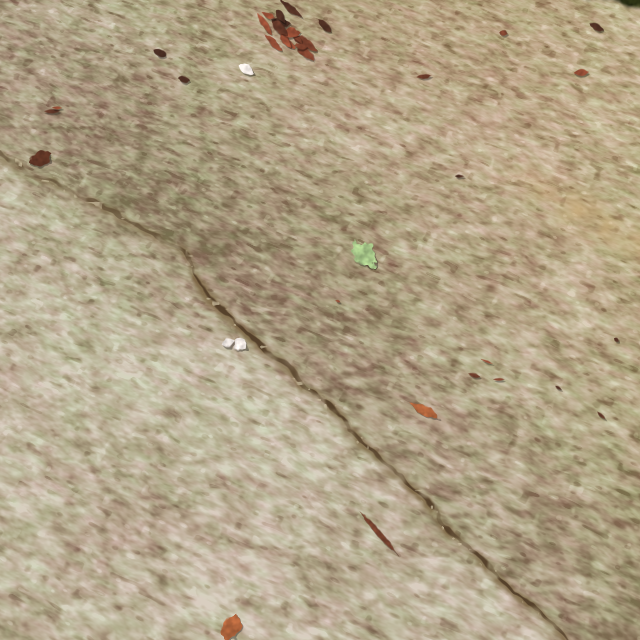
Reproduce this texture procedurally as a Shadertoy shader.

```glsl
// Weathered concrete slab with a diagonal crack, dry leaves and fallen petals.

float hash(vec2 p) {
    vec3 q = fract(p.xyx * 0.1031);
    q += dot(q, q.yzx + 33.33);
    return fract((q.x + q.y) * q.z);
}

float noise(vec2 p) {
    vec2 i = floor(p), f = fract(p);
    f = f * f * (3.0 - 2.0 * f);
    return mix(mix(hash(i), hash(i + vec2(1, 0)), f.x),
               mix(hash(i + vec2(0, 1)), hash(i + vec2(1, 1)), f.x), f.y);
}

// Layered noise centred on zero
float fbm(vec2 p, int octaves) {
    float sum = 0.0, amp = 0.5;
    for (int i = 0; i < octaves; i++) {
        sum += amp * (noise(p) - 0.5);
        p = mat2(1.6, 1.2, -1.2, 1.6) * p + 17.3;
        amp *= 0.5;
    }
    return sum;
}

// Coordinates of p in a frame turned by angle
vec2 toFrame(vec2 p, float angle) {
    float c = cos(angle), s = sin(angle);
    return vec2(c * p.x + s * p.y, c * p.y - s * p.x);
}

float crackHeight(float x) {
    return 0.75 - 0.46 * x - 0.045 * smoothstep(0.285, 0.33, x)
         - 0.5 * max(x - 0.3, 0.0);
}

// Signed distance to the crack, positive above it
float crackDistance(vec2 p) {
    float slope = (crackHeight(p.x + 0.005) - crackHeight(p.x - 0.005)) / 0.01;
    float wobble = 0.03 * fbm(p * 13.0, 3) + 0.008 * fbm(p * 70.0, 2);
    return (p.y - crackHeight(p.x)) / sqrt(1.0 + slope * slope) + wobble;
}

// Ragged lens shape, 1 inside and 0 outside
float leafMask(vec2 p, vec2 center, float angle, vec2 size) {
    vec2 q = toFrame(p - center, angle) / size;
    q += 0.8 * vec2(fbm(p * 110.0, 2), fbm(p * 110.0 + 40.0, 2));
    float d = (abs(q.y) - 1.0 + q.x * q.x) * min(size.x, size.y);
    return smoothstep(0.0016, -0.0016, d);
}

vec3 paintLeaf(vec3 base, vec2 p, vec2 center, float angle, vec2 size, vec3 color) {
    float shadow = leafMask(p, center + vec2(0.002, -0.003), angle, size);
    base *= 1.0 - 0.35 * shadow;
    color *= 1.0 + 0.5 * fbm(p * 140.0, 2);
    return mix(base, color, leafMask(p, center, angle, size));
}

vec3 concrete(vec2 p, float crack) {
    const vec3 DARK = vec3(0.49, 0.41, 0.32);
    const vec3 MID = vec3(0.69, 0.64, 0.53);
    const vec3 LIGHT = vec3(0.83, 0.80, 0.73);

    // Grain stretched down to the right, finer with distance
    vec2 ground = vec2(p.x - 0.5, p.y) / (1.0 - 0.25 * p.y);
    vec2 grain = toFrame(ground, -0.45);
    grain += 0.012 * vec2(fbm(ground * 18.0, 2), fbm(ground * 18.0 + 9.0, 2));
    float near = 1.0 - smoothstep(0.0, 0.8, p.y);
    float below = smoothstep(0.03, -0.06, crack);

    // Broad light and shade
    float tone = 0.48 + 0.17 * below + 0.08 * smoothstep(0.6, 1.0, p.y);
    tone -= 0.13 * smoothstep(0.3, 0.02, abs(crack - 0.06)) * (1.0 - below);
    tone += 0.05 * smoothstep(0.5, 1.0, p.x) + 0.45 * fbm(p * 5.0, 3);

    // Streaks, blotches and grit
    tone += 0.95 * fbm(grain * vec2(45, 100), 3);
    tone += (0.3 + 0.5 * near) * fbm(grain * vec2(30, 42) + 60.0, 3);
    tone += 0.22 * (noise(grain * vec2(110, 210)) - 0.5);
    tone -= 0.25 * smoothstep(0.74, 0.92, noise(grain * vec2(55, 105) + 31.0));
    tone += 0.22 * smoothstep(0.8, 0.95, noise(grain * vec2(60, 95) + 83.0));

    vec3 color = mix(DARK, MID, clamp(tone * 2.0, 0.0, 1.0));
    color = mix(color, LIGHT, clamp(tone * 2.0 - 1.0, 0.0, 1.1));

    // Pink and olive tints, ochre stain on the right
    float tint = fbm(grain * vec2(38, 75) + 120.0, 2) + 0.5 * fbm(p * 6.0 + 7.0, 2);
    color += tint * vec3(0.05, -0.07, 0.02);
    color += vec3(0.02, 0.0, -0.035) * smoothstep(0.45, 1.0, p.x * 0.6 + p.y * 0.5);
    vec2 stain = toFrame(p - vec2(0.92, 0.66), -0.5) / vec2(0.12, 0.03);
    float ochre = exp(-dot(stain, stain)) * (0.6 + 1.5 * fbm(p * 40.0, 2));
    return mix(color, vec3(0.82, 0.68, 0.46), clamp(0.6 * ochre, 0.0, 1.0));
}

vec3 paintCrack(vec3 base, vec2 p, float crack) {
    float strength = 0.55 + 0.45 * smoothstep(0.2, 0.32, p.x);
    float patches = smoothstep(0.25, 0.6, noise(p * 48.0));
    float soil = smoothstep(0.013, 0.002, abs(crack + 0.002)) * (0.35 + 0.4 * patches);
    float width = 0.0012 + 0.0032 * noise(p * 60.0 + 5.0);
    float gap = smoothstep(width + 0.0015, width - 0.0015, abs(crack));
    base = mix(base, vec3(0.47, 0.38, 0.24), soil * strength);
    base = mix(base, vec3(0.30, 0.22, 0.14), gap * strength * (0.3 + 0.55 * patches));
    float pebble = smoothstep(0.83, 0.93, noise(p * 120.0)) * smoothstep(0.009, 0.003, abs(crack));
    return mix(base, vec3(0.82, 0.77, 0.65), 0.7 * pebble);
}

// Dry bits, either piled near the top or strewn over the slab
vec3 paintDebris(vec3 base, vec2 p, int count, float seed, vec2 center, vec2 spread, float scale) {
    for (int i = 0; i < count; i++) {
        vec2 id = vec2(float(i) * 3.7 + seed, seed * 2.3);
        vec2 offset = vec2(hash(id), hash(id + 11.0)) * 2.0 - 1.0;
        vec2 size = scale * vec2(0.6 + hash(id + 23.0), 0.25 + 0.3 * hash(id + 31.0));
        vec3 color = mix(vec3(0.27, 0.17, 0.13), vec3(0.62, 0.32, 0.22), hash(id + 43.0));
        base = paintLeaf(base, p, center + offset * spread, 1.2 * hash(id + 57.0) - 1.0, size, color);
    }
    return base;
}

void mainImage(out vec4 fragColor, in vec2 fragCoord) {
    const vec3 RUST = vec3(0.70, 0.40, 0.24);
    const vec3 BROWN = vec3(0.36, 0.20, 0.14);
    const vec3 PETAL = vec3(0.94, 0.91, 0.89);
    vec2 p = fragCoord / iResolution.xy;
    float crack = crackDistance(p);
    vec3 color = paintCrack(concrete(p, crack), p, crack);

    // Litter
    color = paintDebris(color, p, 14, 5.0, vec2(0.45, 0.945), vec2(0.06, 0.045), 0.014);
    color = paintDebris(color, p, 9, 41.0, vec2(0.5, 0.91), vec2(0.48, 0.09), 0.010);
    color = paintDebris(color, p, 8, 73.0, vec2(0.7, 0.55), vec2(0.28, 0.2), 0.006);
    color = paintLeaf(color, p, vec2(0.063, 0.753), 0.4, vec2(0.021, 0.011), BROWN);
    color = paintLeaf(color, p, vec2(0.664, 0.358), -0.5, vec2(0.025, 0.008), RUST);
    color = paintLeaf(color, p, vec2(0.362, 0.02), 1.2, vec2(0.021, 0.014), RUST);
    color = paintLeaf(color, p, vec2(0.592, 0.167), -0.85, vec2(0.045, 0.004), BROWN * 1.3);
    color = paintLeaf(color, p, vec2(0.569, 0.603), -0.85, vec2(0.026, 0.018), vec3(0.66, 0.78, 0.54));
    color = paintLeaf(color, p, vec2(0.356, 0.464), 0.2, vec2(0.010, 0.007), PETAL);
    color = paintLeaf(color, p, vec2(0.375, 0.462), -0.6, vec2(0.012, 0.010), PETAL);
    color = paintLeaf(color, p, vec2(0.385, 0.892), -0.6, vec2(0.012, 0.008), PETAL);

    // Shaded grass at the upper right corner
    float grass = smoothstep(0.982, 0.995, p.y + 0.2 * (p.x - 1.0) + 0.02 * fbm(p * 60.0, 2));
    color = mix(color, vec3(0.17, 0.19, 0.08) * (1.0 + fbm(p * 120.0, 2)), grass * smoothstep(0.88, 0.95, p.x));
    fragColor = vec4(clamp(color, 0.0, 1.0), 1.0);
}
```
